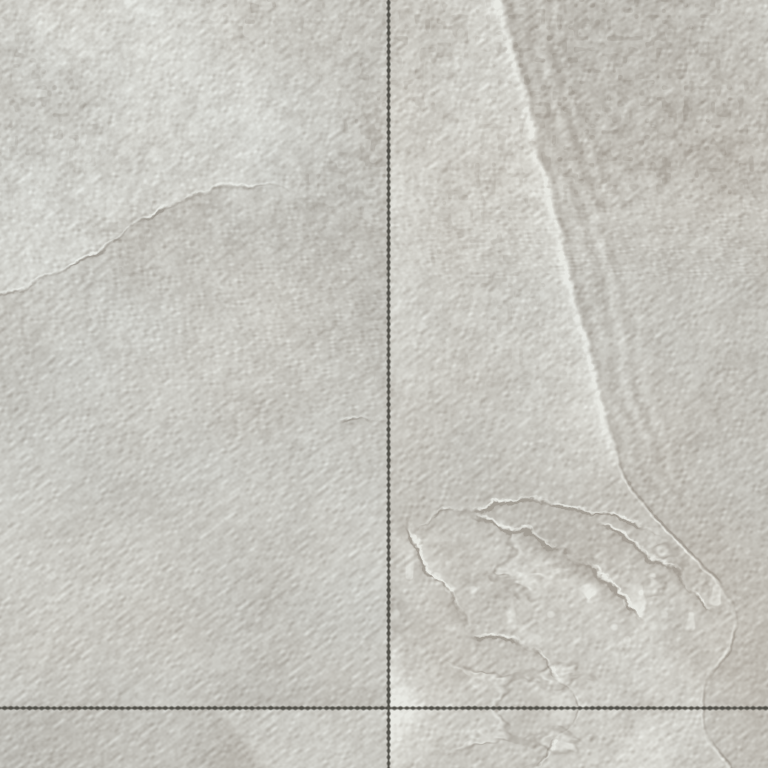
Reproduce this texture procedurally as a WebGL 2 fragment shader.

```glsl
#version 300 es
precision highp float;
// Pale slate floor tiles split by thin dark joints, two columns with a joint low down.
// Each slab is a height-like tone made of layered noise, embossed grain, speckle and
// broken relief creases; the tone is finally mapped onto a warm grey ramp.

uniform vec2 u_resolution;
out vec4 outColor;

const vec2 JOINT = vec2(0.506, 0.078);
const float JOINT_HALF_WIDTH = 0.0018;
const vec3 STONE_DARK = vec3(0.67, 0.655, 0.625);
const vec3 STONE_MID = vec3(0.78, 0.775, 0.75);
const vec3 STONE_LIGHT = vec3(0.89, 0.895, 0.875);
const vec3 JOINT_COLOR = vec3(0.29, 0.285, 0.26);

float hash(vec2 p) {
  vec3 q = fract(p.xyx * vec3(0.1031, 0.1030, 0.0973));
  q += dot(q, q.yzx + 33.33);
  return fract((q.x + q.y) * q.z);
}

float noise(vec2 p) {
  vec2 i = floor(p), f = fract(p);
  f = f * f * (3.0 - 2.0 * f);
  return mix(mix(hash(i), hash(i + vec2(1, 0)), f.x),
             mix(hash(i + vec2(0, 1)), hash(i + vec2(1, 1)), f.x), f.y);
}

// Layered noise centred on zero.
float fbm(vec2 p) {
  float sum = 0.0, amp = 0.5;
  for (int i = 0; i < 5; i++) {
    sum += amp * (noise(p) - 0.5);
    p = mat2(1.6, 1.2, -1.2, 1.6) * p + 7.3;
    amp *= 0.55;
  }
  return sum;
}

// Noise drawn out along the direction dir.
float streaks(vec2 p, vec2 dir, vec2 freq) {
  vec2 d = normalize(dir);
  return noise(vec2(dot(p, d), dot(p, vec2(-d.y, d.x))) * freq + 40.0) - 0.5;
}

// Emboss: difference of streaked noise across a small step.
float grain(vec2 p, vec2 dir, vec2 freq) {
  vec2 toLight = vec2(-0.0022, 0.0026);
  return streaks(p, dir, freq) - streaks(p + toLight, dir, freq);
}

float bell(float d, float w) { return exp(-d * d / (w * w)); }

// Lit rim with a shadow on the negative side of a signed distance.
float relief(float d, float w) {
  return 0.55 * bell(d, w) - 0.65 * bell(d + 1.8 * w, w);
}

// Bowed, wobbling crease from a to b that breaks up along its length.
float crease(vec2 p, vec2 a, vec2 b, float bend, float w) {
  vec2 ab = b - a, ap = p - a;
  float u = dot(ap, ab) / dot(ab, ab);
  float d = (ab.x * ap.y - ab.y * ap.x) / length(ab);
  d += 0.035 * fbm(p * 26.0) - 4.0 * bend * u * (1.0 - u);
  float ends = smoothstep(0.0, 0.15, u) * smoothstep(1.0, 0.85, u);
  float broken = smoothstep(0.2, 0.75, noise(p * 38.0));
  return (relief(d, w) * (0.2 + broken) - 0.12 * bell(d + 0.008, 0.008)) * ends;
}

// Left slab: pale upper layer ending in a ragged ledge.
float leftSlab(vec2 p) {
  float ledge = 0.615 + 0.15 * smoothstep(-0.03, 0.32, p.x)
              - 0.055 * smoothstep(0.34, 0.505, p.x);
  float d = p.y - ledge + 0.03 * fbm(p * 22.0);
  float fade = 1.0 - 0.85 * smoothstep(0.29, 0.39, p.x);
  float tone = 0.45 + 0.17 * smoothstep(-0.006, 0.008, d) * fade;
  tone -= 0.15 * bell(d + 0.06, 0.08) * smoothstep(0.1, 0.4, p.x);
  tone -= 0.10 * smoothstep(0.3, 0.08, p.y) * smoothstep(0.1, 0.5, p.x);
  tone += relief(d, 0.0022) * fade * (0.25 + noise(p * 40.0));
  tone += 0.7 * crease(p, vec2(0.44, 0.452), vec2(0.53, 0.47), -0.002, 0.0022);
  float wedge = p.x - 0.28 - 0.8 * (JOINT.y - p.y);
  float below = step(p.y, JOINT.y);
  return tone + below * (0.28 * smoothstep(-0.008, 0.012, wedge) - 0.06);
}

// Right slab: long bright ridge curling around a creased, layered lobe.
float rightSlab(vec2 p) {
  float ridge = 0.652 + 0.25 * (1.0 - p.y) + 0.1 * smoothstep(0.40, 0.20, p.y)
              - 0.065 * smoothstep(0.20, 0.08, p.y);
  float d = ridge - p.x + 0.02 * fbm(p * 20.0);
  float upper = smoothstep(0.34, 0.48, p.y);
  float inside = smoothstep(-0.006, 0.005, d);
  float tone = mix(0.40, 0.50 + 0.07 * upper, inside);
  tone += inside * upper * 0.30 * exp(-max(d, 0.0) / 0.035);
  tone += upper * (0.28 * bell(d - 0.003, 0.005) - 0.12 * bell(d + 0.008, 0.006));
  tone += (1.0 - upper) * relief(d, 0.0022) * (0.1 + noise(p * 35.0));

  // Fine parallel layers beside the ridge.
  float layers = sin(d * 230.0 + 9.0 * fbm(p * 10.0));
  tone += 0.16 * layers * bell(d + 0.045, 0.035) * smoothstep(0.25, 0.45, p.y);

  // Slanting bands, ragged contours and creases within the lobe.
  float lobe = inside * smoothstep(0.36, 0.30, p.y);
  vec2 warped = p + 0.06 * fbm(p * 8.0);
  tone += lobe * (0.42 * streaks(warped, vec2(0.7, -0.7), vec2(6.0, 38.0)) - 0.04);
  float contour = fbm(warped * vec2(7.0, 11.0) + 3.0);
  tone += 0.5 * lobe * relief(contour, 0.022) * smoothstep(0.3, 0.7, noise(p * 18.0));
  tone += crease(p, vec2(0.525, 0.31), vec2(0.87, 0.30), 0.042, 0.0022);
  tone += crease(p, vec2(0.53, 0.335), vec2(0.63, 0.18), -0.012, 0.0024);
  tone += crease(p, vec2(0.60, 0.18), vec2(0.77, 0.06), 0.034, 0.0026);
  tone += crease(p, vec2(0.60, 0.34), vec2(0.85, 0.19), 0.018, 0.0024);
  tone += crease(p, vec2(0.77, 0.32), vec2(0.93, 0.20), 0.012, 0.0024);
  tone += 0.4 * lobe * smoothstep(0.72, 0.9, noise(p * 60.0)) * bell(p.y - 0.22, 0.06);

  // Pale flake at the joint crossing.
  float flake = (p.x - JOINT.x) + 0.8 * (p.y - JOINT.y) + 0.03 * fbm(p * 20.0);
  return tone + 0.42 * smoothstep(0.075, 0.02, flake);
}

void main() {
  vec2 p = gl_FragCoord.xy / u_resolution;
  float rightSide = step(JOINT.x, p.x);
  vec2 mirrored = vec2(p.x, JOINT.y + abs(p.y - JOINT.y));
  float tone = rightSide > 0.5 ? rightSlab(mirrored) : leftSlab(p);

  // Clouding, dark pits and embossed grain, rougher toward the top.
  float rough = smoothstep(0.35, 0.8, p.y);
  float clouds = fbm(p * 6.0 + 3.0 * rightSide);
  tone += 0.42 * clouds + 0.055;
  tone += mix(0.24, 0.50, rough) * fbm(p * 60.0 + 11.0);
  float pits = smoothstep(0.58, 0.85, noise(p * 140.0 + 5.0));
  tone -= mix(0.06, 0.24, rough) * pits * smoothstep(0.2, -0.2, clouds);
  vec2 grainFreq = mix(vec2(120.0, 230.0), vec2(170.0, 215.0), max(rough, 0.7 * rightSide));
  tone += 0.37 * grain(p + 0.004 * fbm(p * 40.0), vec2(0.8, 0.6), grainFreq);
  tone += 0.18 * (noise(p * 270.0) - 0.5);

  vec3 color = mix(STONE_DARK, STONE_MID, clamp(tone * 2.0, -0.3, 1.0));
  color = mix(color, STONE_LIGHT, clamp(tone * 2.0 - 1.0, 0.0, 1.15));
  color += vec3(0.010, 0.0, -0.008) * (1.2 * fbm(p * 5.0 + 20.0) + 0.4 * rightSide);

  // Dark joints with toothed, soft edges.
  vec2 teeth = 0.0006 * sin(p.yx * 780.0) + 0.0008 * (noise(p * 150.0) - 0.5);
  vec2 gap = abs(p - JOINT) + teeth;
  float edge = max(0.0017, 0.7 / min(u_resolution.x, u_resolution.y));
  float joint = 1.0 - smoothstep(-edge, edge, min(gap.x, gap.y) - JOINT_HALF_WIDTH);
  outColor = vec4(mix(color, JOINT_COLOR, joint * 0.95), 1.0);
}
```
